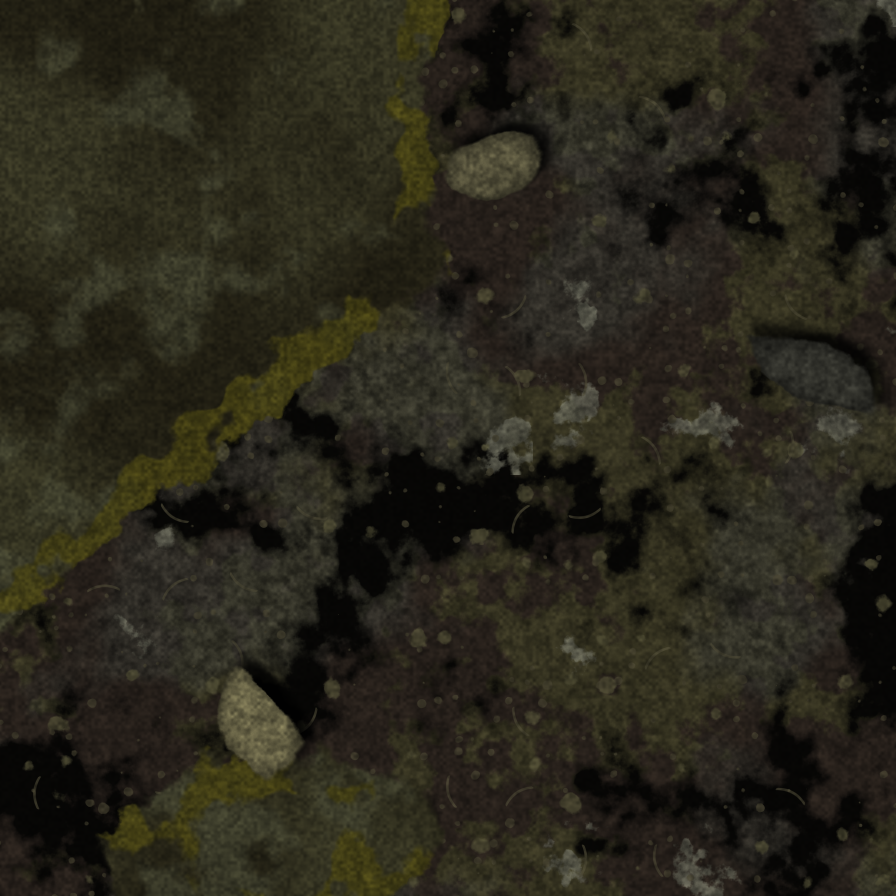
A three.js fragment shader for this texture:

```glsl
varying vec2 vUv;

float hash(vec2 p) { return fract(sin(dot(p, vec2(127.1, 311.7))) * 43758.5453); }

float noise(vec2 p) {
  vec2 i = floor(p), f = fract(p);
  f = f * f * (3.0 - 2.0 * f);
  return mix(mix(hash(i), hash(i + vec2(1.0, 0.0)), f.x),
             mix(hash(i + vec2(0.0, 1.0)), hash(i + 1.0), f.x), f.y);
}

float fbm(vec2 p) {
  float sum = 0.0, amp = 0.5;
  for (int i = 0; i < 5; i++) {
    sum += amp * noise(p);
    p = mat2(1.6, 1.2, -1.2, 1.6) * p + 7.3;
    amp *= 0.52;
  }
  return sum;
}

vec2 turn(vec2 p, float a) { return mat2(cos(a), -sin(a), sin(a), cos(a)) * p; }

// Approximate distance to a lumpy ellipse
float stone(vec2 p, vec2 radii, float angle) {
  vec2 q = turn(p, angle) / radii;
  float lump = 0.35 * (noise(q * 1.7 + radii * 400.0) - 0.5);
  return (length(q) - 1.0 + lump) * min(radii.x, radii.y);
}

// Ragged clumps, at most one per grid cell
float clumps(vec2 p, float cells, float chance, float ragged) {
  vec2 id = floor(p * cells);
  vec2 jitter = vec2(hash(id + 3.1), hash(id + 8.7)) - 0.5;
  float radius = mix(0.08, 0.2, hash(id + 5.3));
  float d = length(fract(p * cells) - 0.5 - jitter * 0.45) - radius + ragged * 0.55;
  return smoothstep(0.05, -0.05, d) * step(hash(id + 1.9), chance);
}

float twigs(vec2 p, float cells) {
  vec2 id = floor(p * cells);
  vec2 q = turn(fract(p * cells) - 0.5, 6.28 * hash(id + 2.7));
  q.y += 1.2 * q.x * q.x;
  q.x -= clamp(q.x, -0.22, 0.22);
  return smoothstep(0.03, 0.008, length(q)) * step(hash(id + 6.1), 0.2);
}

vec3 soil(vec2 p, float crumb, float fine) {
  vec3 col = mix(vec3(0.115, 0.095, 0.08), vec3(0.18, 0.148, 0.122), fine);
  // Olive moss and grey ash over brown earth
  float moss = fbm(p * 8.0 + 3.0) + (crumb - 0.5) * 0.65;
  vec3 mossCol = mix(vec3(0.15, 0.145, 0.085), vec3(0.27, 0.26, 0.165), fine);
  col = mix(col, mossCol, 0.85 * smoothstep(0.47, 0.6, moss));
  float ash = smoothstep(0.52, 0.68, fbm(p * 6.0 + 31.0));
  col = mix(col, vec3(0.2, 0.2, 0.175) * (0.5 + fine), ash * 0.6);
  // Black hollows, denser at the right
  float hollow = fbm(p * 9.0 + 17.0) + (crumb - 0.5) * 0.4 + 0.06 * (p.x - 0.6);
  col *= 1.0 - 0.45 * smoothstep(0.5, 0.62, hollow);
  col = mix(col, vec3(0.025, 0.023, 0.018), smoothstep(0.59, 0.66, hollow));
  // Pale lichen, crumbs and twigs
  float ragged = crumb - 0.5;
  vec3 lichen = vec3(0.36, 0.36, 0.31) * (0.55 + 0.8 * fine);
  col = mix(col, lichen, 0.8 * clumps(p + 0.03, 8.0, 0.24, ragged * 1.6));
  col = mix(col, vec3(0.29, 0.28, 0.19), 0.75 * clumps(p, 23.0, 0.2, ragged));
  col = mix(col, vec3(0.25, 0.235, 0.17), 0.7 * clumps(p + 0.4, 51.0, 0.2, ragged));
  return mix(col, vec3(0.29, 0.275, 0.2), 0.6 * twigs(p, 13.0));
}

vec3 pool(vec2 p, float fine) {
  vec3 col = mix(vec3(0.125, 0.115, 0.07), vec3(0.205, 0.2, 0.13),
                 smoothstep(0.28, 0.68, fbm(p * 5.0 + 11.0)));
  float fleck = smoothstep(0.54, 0.74, fbm(p * 16.0 + 5.0));
  return mix(col, vec3(0.27, 0.275, 0.2), fleck * 0.6) * (0.85 + 0.3 * fine);
}

// Stone with a dark gap on its upper right
vec3 placeStone(vec3 col, vec2 p, vec2 radii, float angle, vec3 tint, float fine) {
  float d = stone(p, radii, angle);
  float gap = stone(p - 0.011, radii, angle);
  col *= 1.0 - 0.85 * smoothstep(0.008, -0.008, gap);
  float shade = (0.65 + 0.6 * fine) * mix(0.7, 1.0, smoothstep(0.0, -0.012, d));
  return mix(col, tint * shade, smoothstep(0.002, -0.002, d));
}

void main() {
  vec2 p = vUv;
  float crumb = fbm(p * 38.0);
  float fine = fbm(p * 85.0 + 9.0);
  vec3 col = soil(p, crumb, fine);
  // Smooth pool above the diagonal bank, and a small one below
  float wobble = (fbm(p * 13.0 + 2.0) - 0.5) * 0.07 + (crumb - 0.5) * 0.025;
  float bank = min((p.y - 0.29 - 0.84 * p.x) * 0.77, 0.49 - p.x) + wobble;
  float puddle = (1.0 - length((p - vec2(0.3, 0.06)) / vec2(0.18, 0.11))) * 0.11 + wobble;
  float inside = max(bank, puddle);
  col = mix(col, pool(p, fine), smoothstep(-0.004, 0.008, inside));
  // Broken yellow rim
  float rim = smoothstep(-0.004, 0.002, inside)
            * smoothstep(0.046, 0.036, inside + (noise(p * 34.0) - 0.5) * 0.035);
  float along = smoothstep(0.47, 0.4, p.x) * smoothstep(0.02, 0.07, p.x) * step(puddle, bank);
  float patches = smoothstep(0.5, 0.56, fbm(p * 11.0 + 23.0) + 0.2 * along);
  vec3 yellow = mix(vec3(0.2, 0.19, 0.06), vec3(0.33, 0.305, 0.085), fine);
  col = mix(col, yellow, rim * patches * 0.85);
  // Three half-buried stones
  vec2 q = p + (crumb - 0.5) * 0.012;
  col = placeStone(col, q - vec2(0.55, 0.815), vec2(0.056, 0.034), 0.2, vec3(0.34, 0.325, 0.235), fine);
  col = placeStone(col, q - vec2(0.29, 0.19), vec2(0.064, 0.036), -0.98, vec3(0.43, 0.41, 0.29), fine);
  col = placeStone(col, q - vec2(0.91, 0.585), vec2(0.075, 0.032), -0.45, vec3(0.2, 0.2, 0.175), fine);
  // Fine grain over everything
  float grain = noise(p * 270.0) + 0.6 * noise(turn(p, 0.7) * 190.0) - 0.8;
  gl_FragColor = vec4(col * (1.0 + 0.38 * grain), 1.0);
}
```
